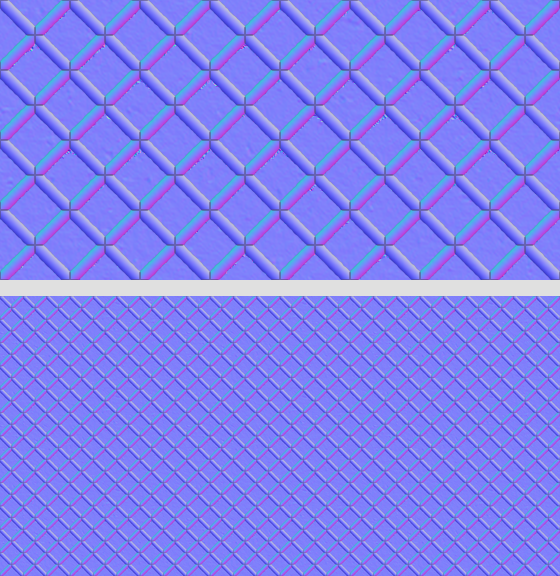
Top: one tile. Bottom: repeated 3 by 3.
Reproduce this texture map procedurally as a Shadertoy shader.

```glsl
// Tangent-space normal map: diagonal lattice of rounded bars over worn plaster tiles.

const vec2 REPEATS = vec2(8.0, 4.0);   // lattice cells across and down
const float BAR_HALF = 0.122;          // bar half width, in diagonal units
const float BAR_TILT = 0.80;           // sideways tilt at the bar edge
const float SEAM_HALF = 0.005;         // half width of the mitre seam

float hash(vec2 p) {
    vec3 q = fract(vec3(p.xyx) * vec3(0.1031, 0.1030, 0.0973));
    q += dot(q, q.yzx + 33.33);
    return fract((q.x + q.y) * q.z);
}

// Value noise that wraps over the given whole-number period.
float wrapNoise(vec2 p, vec2 period) {
    vec2 cell = floor(p), f = fract(p);
    f = f * f * (3.0 - 2.0 * f);
    vec2 lo = mod(cell, period), hi = mod(cell + 1.0, period);
    return mix(mix(hash(lo), hash(vec2(hi.x, lo.y)), f.x),
               mix(hash(vec2(lo.x, hi.y)), hash(hi), f.x), f.y);
}

float grain(vec2 p, float freq) {
    return wrapNoise(p * freq, REPEATS * freq);
}

// Downhill direction of the noise, as a normal offset.
vec2 grainSlope(vec2 p, float freq) {
    vec2 e = vec2(0.5 / freq, 0.0);
    return vec2(grain(p - e.xy, freq) - grain(p + e.xy, freq),
                grain(p - e.yx, freq) - grain(p + e.yx, freq));
}

// Chipped plaster below the upper corner and upper left edge of a tile.
float wearMask(vec2 p, vec2 diag) {
    vec2 id = floor(diag), f = fract(diag);
    vec2 tile = mod(vec2(id.x + id.y + 1.0, id.x - id.y), REPEATS * 2.0);
    float amount = hash(tile + 7.0);
    float leftEdge = f.y - BAR_HALF;
    float rightEdge = 1.0 - BAR_HALF - f.x;
    float corner = exp(-6.0 * max(leftEdge + rightEdge, 0.0));
    float reach = amount * amount * 0.13 * corner + 0.018 * amount;
    float ragged = (grain(p, 22.0) - 0.5) * 0.09 + (grain(p, 9.0) - 0.5) * 0.08;
    float depth = min(leftEdge, rightEdge * 1.3 + 0.02);
    return smoothstep(-0.01, 0.03, reach + ragged * (0.35 + corner) - depth);
}

vec2 tileTilt(vec2 p, vec2 diag) {
    vec2 fine = grainSlope(p, 30.0) * 0.07 + grainSlope(p, 11.0) * 0.045;
    // Sparse pits
    fine += grainSlope(p, 19.0) * 0.22 * smoothstep(0.70, 0.95, grain(p, 7.0));
    vec2 rough = grainSlope(p, 44.0) * 0.95 + grainSlope(p, 25.0) * 0.35;
    return fine + rough * wearMask(p, diag);
}

vec3 encodeNormal(vec2 tilt) {
    tilt *= min(1.0, 0.9 / max(length(tilt), 0.001));
    float z = sqrt(1.0 - dot(tilt, tilt));
    return vec3(0.5 + 0.5 * tilt, (0.5 + 0.5 * z) * 0.985);
}

void mainImage(out vec4 fragColor, in vec2 fragCoord) {
    vec2 p = fragCoord / iResolution.xy * REPEATS;
    float px = REPEATS.x / iResolution.x;

    // Signed offsets from the falling (x) and rising (y) bars
    vec2 diag = vec2(p.x + p.y, p.x - p.y);
    vec2 offset = diag - round(diag);
    vec2 dist = abs(offset);

    // Round bars, mitred where they cross
    vec2 bend = clamp(offset / BAR_HALF, -1.0, 1.0) * BAR_TILT * 0.7071;
    float rising = smoothstep(-px, px, dist.x - dist.y);
    vec2 barTilt = mix(vec2(bend.x), vec2(bend.y, -bend.y), rising);
    barTilt += grainSlope(p, 26.0) * 0.03;

    // Slightly ragged bar outline over the tiles
    float edge = BAR_HALF + (grain(p, 24.0) - 0.5) * 0.012;
    float nearest = min(dist.x, dist.y);
    float bar = smoothstep(-px, px, edge - nearest);
    vec3 color = mix(encodeNormal(tileTilt(p, diag)), encodeNormal(barTilt), bar);

    // Thin crease along each bar
    float crease = 1.0 - smoothstep(0.0, 0.008 + px, abs(nearest - edge));
    color *= 1.0 - 0.07 * crease;

    // Dark mitre seams at the crossings
    float crossing = smoothstep(-px, px, BAR_HALF - max(dist.x, dist.y));
    float gap = abs(dist.x - dist.y) * 0.5;
    float seam = crossing * (1.0 - smoothstep(SEAM_HALF, SEAM_HALF + px * 0.7, gap));
    color = mix(color, vec3(0.34, 0.31, 0.52), seam * 0.7);

    fragColor = vec4(color, 1.0);
}
```
